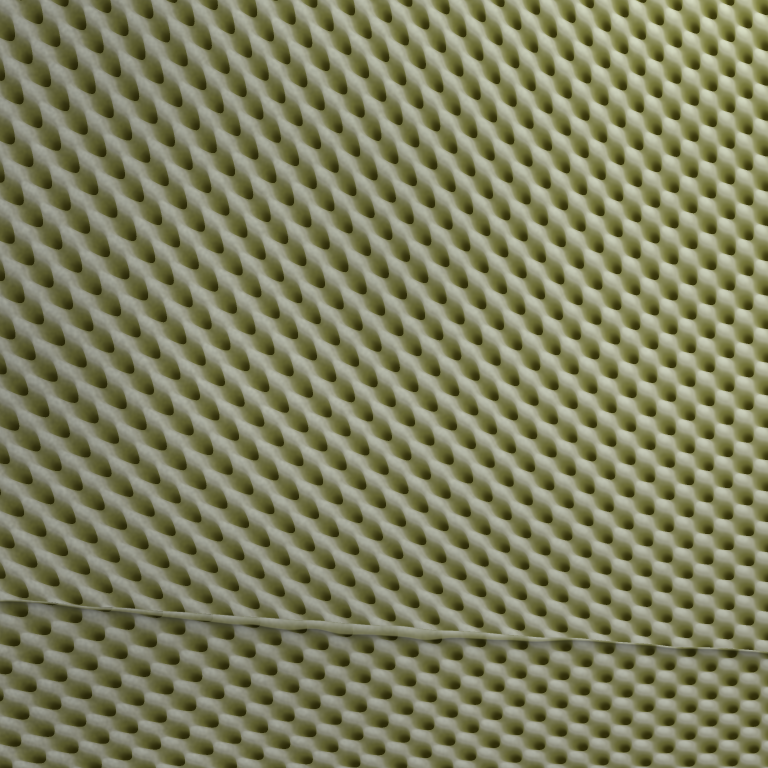
A WebGL 1 fragment shader for this texture:

```glsl
precision highp float;
// Convoluted foam with ridges and staggered pits seen at a slant, with a seam between two sheets.

uniform vec2 u_resolution;

const float TAU = 6.2831853;
const vec3 PIT = vec3(0.19, 0.18, 0.04);
const vec3 OLIVE = vec3(0.40, 0.40, 0.20);
const vec3 KHAKI = vec3(0.48, 0.48, 0.33);
const vec3 STONE = vec3(0.60, 0.60, 0.53);
const vec3 PALE = vec3(0.69, 0.70, 0.65);
const int STEPS = 24;
const int SAMPLES = 3;

vec2 hashGradient(vec2 cell) {
  vec2 k = vec2(dot(cell, vec2(127.1, 311.7)), dot(cell, vec2(269.5, 183.3)));
  return fract(sin(k) * 43758.5) * 2.0 - 1.0;
}

float gradientNoise(vec2 p) {
  vec2 i = floor(p), f = fract(p);
  vec2 w = f * f * f * (f * (f * 6.0 - 15.0) + 10.0);
  vec2 e = vec2(1.0, 0.0);
  float a = dot(hashGradient(i), f);
  float b = dot(hashGradient(i + e.xy), f - e.xy);
  float c = dot(hashGradient(i + e.yx), f - e.yx);
  float d = dot(hashGradient(i + e.xx), f - e.xx);
  return mix(mix(a, b, w.x), mix(c, d, w.x), w.y);
}

// Foam height from 0 to 1: x runs along the ridges, y across them.
// Ridged foam has unbroken crests; otherwise crests split into bumps.
float foamHeight(vec2 q, float ridged) {
  float along = 0.5 - 0.5 * cos(TAU * q.x);
  float across = 0.5 - 0.5 * cos(TAU * (q.y + 0.03 * sin(TAU * q.x)));
  float ditch = mix(0.58, 0.48, ridged) * (1.0 - pow(1.0 - along, 1.5));
  float crest = mix(0.62 + 0.38 * along, 0.90 + 0.10 * along, ridged);
  return mix(ditch, crest, across);
}

// Perspective spacing: columns tighten up and right, rows tighten downward and converge.
vec2 latticeCoords(vec2 p) {
  vec2 c = p - vec2(0.465, 0.525);
  float y = p.y + 0.13 * (p.x - 0.5);
  float column = c.x * (18.0 + c.x * (3.0 - 1.3 * c.x) + 4.0 * c.y) - 2.0 * c.y + 0.41;
  float row = y * (28.0 - y * (9.0 - 3.0 * y)) + mix(1.5, 5.0, p.x) * c.x * c.y;
  return vec2(column - row, column + row);
}

// Follows a slanted view ray down to the first surface it meets.
vec2 traceSurface(vec2 q, vec2 slant, float ridged) {
  float stepDepth = 1.0 / float(STEPS);
  float depth = 0.0;
  float lastGap = 1.0 - foamHeight(q, ridged);
  for (int i = 0; i < STEPS; i++) {
    float nextDepth = depth + stepDepth;
    float gap = 1.0 - nextDepth - foamHeight(q + slant * nextDepth, ridged);
    if (gap <= 0.0) {
      depth += stepDepth * lastGap / max(lastGap - gap, 0.0001);
      break;
    }
    lastGap = gap;
    depth = nextDepth;
  }
  return q + slant * depth;
}

vec3 heightColor(float h) {
  vec3 color = mix(PIT, OLIVE, smoothstep(0.05, 0.40, h));
  color = mix(color, KHAKI, smoothstep(0.36, 0.60, h));
  color = mix(color, STONE, smoothstep(0.56, 0.78, h));
  return mix(color, PALE, smoothstep(0.78, 1.0, h));
}

vec3 foamColor(vec2 p, float lowerSheet) {
  vec2 wobble = vec2(gradientNoise(p * 9.0), gradientNoise(p * 9.0 + 37.0));
  vec2 q = latticeCoords(p) + 0.09 * wobble + lowerSheet * vec2(0.15, 0.55);
  float ridged = (1.0 - 0.7 * smoothstep(0.6, 1.0, p.x)) * (1.0 - 0.5 * lowerSheet);
  vec2 slant = mix(vec2(-1.05, 0.0), vec2(-0.65, 0.16), smoothstep(0.2, 1.0, p.x));
  slant *= 1.0 - 0.25 * lowerSheet;
  vec2 hit = traceSurface(q, slant, ridged);
  float h = foamHeight(hit, ridged);
  // Soft light from the upper right.
  float slope = foamHeight(hit + vec2(0.0, 0.08), ridged) - h;
  return heightColor(h) * (1.0 - 0.3 * slope);
}

// Draws the raised sheet edge and its shadow along the sloping seam.
vec3 addSeam(vec3 color, vec2 p, float side) {
  float edge = 0.0012;
  float middle = smoothstep(0.05, 0.40, p.x) * (1.0 - smoothstep(0.5, 0.8, p.x));
  float width = 0.002 + 0.012 * middle * (0.9 + 0.6 * gradientNoise(p.xx * 14.0));
  float below = -side - width;
  float shadow = smoothstep(-edge, edge, below) * exp(-max(below, 0.0) * 130.0);
  color *= 1.0 - 0.4 * shadow;
  float lip = smoothstep(-edge, edge, -side) * (1.0 - smoothstep(-edge, edge, below));
  vec3 lipColor = mix(KHAKI, PALE, smoothstep(-width, 0.0, side));
  return mix(color, lipColor, lip * mix(0.85, 0.4, smoothstep(0.5, 0.9, p.x)));
}

vec3 sceneColor(vec2 p) {
  float side = p.y - 0.219 + 0.068 * p.x + 0.004 * gradientNoise(p.xx * 11.0);
  return addSeam(foamColor(p, step(side, 0.0)), p, side);
}

void main() {
  vec3 color = vec3(0.0);
  for (int j = 0; j < SAMPLES; j++) {
    for (int i = 0; i < SAMPLES; i++) {
      vec2 offset = (vec2(float(i), float(j)) + 0.5) / float(SAMPLES) - 0.5;
      color += sceneColor((gl_FragCoord.xy + offset) / u_resolution);
    }
  }
  color /= float(SAMPLES * SAMPLES);

  // Porous grain, stronger at the left, and uneven room light.
  vec2 p = gl_FragCoord.xy / u_resolution;
  float grain = gradientNoise(p * 210.0) + 0.6 * gradientNoise(p * 95.0);
  color *= 1.0 + grain * mix(0.09, 0.02, p.x);
  color *= 0.87 + 0.22 * p.x * p.y + 0.12 * p.x + 0.10 * gradientNoise(p * 3.0);
  color *= mix(vec3(1.0), vec3(1.01, 1.02, 0.97), p.x * p.y);
  gl_FragColor = vec4(color, 1.0);
}
```
